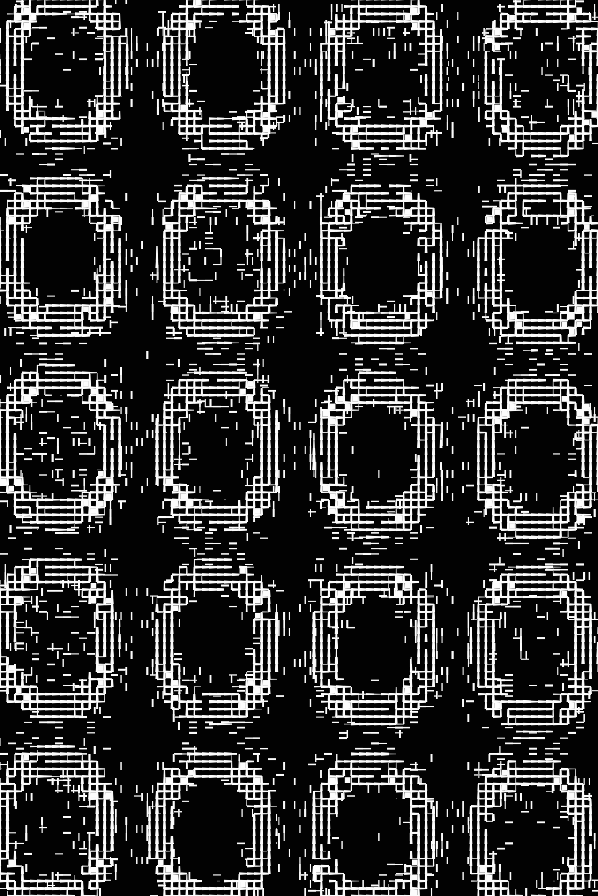
This pattern is drawn by a WebGL 1 fragment shader. Its source:

```glsl
precision highp float;
uniform vec2 u_resolution;

#define PITCH vec2(0.267, 0.319)
#define ORIGIN vec2(0.088, 0.113)
#define SHEAR vec2(-0.0157, 0.0225)
#define RADII vec2(0.101, 0.132)
#define GRID 0.0125
#define SCRATCH_GRID 0.0088
#define LINE_WIDTH 0.18
#define SCRATCH_WIDTH 0.16
#define SCATTER 0.4
#define INK vec3(0.99)
#define GROUND vec3(0.008)

float hash(vec2 p) {
  vec3 q = fract(p.xyx * vec3(0.1031, 0.1030, 0.0973));
  q += dot(q, q.yzx + 33.33);
  return fract((q.x + q.y) * q.z);
}

// Layered sines gather the scratches into loose clumps
float clumps(vec2 p) {
  float wave = sin(p.x * 61.0 + 2.0 * sin(p.y * 37.0));
  wave += sin(p.y * 73.0 + 2.0 * sin(p.x * 43.0 + 1.7));
  return 0.5 + 0.25 * wave;
}

// Offset from the nearest ring centre in ring radii, plus a per-ring random value
vec3 ringSpace(vec2 p) {
  vec2 q = p - ORIGIN;
  q += SHEAR * q.yx;
  vec2 id = floor(q / PITCH + 0.5);
  return vec3((q - id * PITCH) / RADII, hash(id + 17.0));
}

float ringRadius(vec2 d) {
  vec2 a = pow(abs(d) + 0.0001, vec2(2.3));
  return pow(a.x + a.y, 1.0 / 2.3);
}

// Antialiased stroke; widths are fractions of a grid cell
float stroke(float offset, float width, float grid) {
  float soft = 0.5 / (u_resolution.x * grid);
  float cover = 1.0 - smoothstep(width - soft, width + soft, offset);
  return cover * step(0.03, width);
}

// Snap to a grid line across the axis and a segment centre along it
vec2 snapEdge(vec2 cell, vec2 axis) {
  return mix(floor(cell) + 0.5, floor(cell + 0.5), axis);
}

// Concentric block edges, strongest where the ring slope faces the axis
float ringLines(vec2 p, vec2 axis) {
  vec2 cell = p / GRID;
  vec2 edge = snapEdge(cell, axis);
  vec3 ring = ringSpace(edge * GRID);
  float r = ringRadius(ring.xy);
  vec2 dir = abs(ring.xy) / max(length(ring.xy), 0.001);
  float facing = dot(dir, axis);
  float diagonal = smoothstep(0.5, 0.95, 2.0 * dir.x * dir.y);
  float grain = hash(edge + axis * 51.3);
  float inner = 0.66 + 0.06 * (ring.z - 0.5);
  float band = smoothstep(inner - 0.08, inner + 0.08, r) * (1.0 - smoothstep(0.99, 1.12, r));
  float slope = band * facing * (0.8 + 0.6 * grain);

  // Whole lines differ a little in weight; segments carry small teeth
  float weight = 0.85 + 0.3 * hash(vec2(dot(edge, axis), 3.0 + axis.x * 7.0));
  float along = dot(cell - edge, 1.0 - axis);
  float teeth = 1.0 - 0.3 * along - 0.15 * diagonal;
  float gap = step(0.06 + 0.16 * diagonal, hash(edge.yx + axis * 29.1));
  float width = LINE_WIDTH * smoothstep(0.22, 0.58, slope) * weight * teeth * gap;
  return stroke(abs(dot(cell - edge, axis)), width, GRID);
}

// A few solid blocks fill the lattice on the diagonal parts of each ring
float blocks(vec2 p) {
  vec2 cell = floor(p / GRID);
  vec2 d = ringSpace((cell + 0.5) * GRID).xy;
  float r = ringRadius(d);
  float diagonal = 2.0 * abs(d.x * d.y) / max(dot(d, d), 0.001);
  float band = step(0.74, r) * step(r, 1.0) * step(0.75, diagonal);
  float checker = mod(cell.x + cell.y, 2.0) * step(hash(cell + 71.0), 0.35);
  vec2 q = abs(p / GRID - cell - 0.5);
  return band * checker * stroke(max(q.x, q.y), 0.38, GRID);
}

// Broken dashes in the skirts between rings and inside the worn ones
float scratches(vec2 p, vec2 axis) {
  vec2 size = SCRATCH_GRID * mix(vec2(1.5), vec2(1.0), axis);
  vec2 cell = p / size;
  vec2 edge = snapEdge(cell, axis);
  vec2 site = edge * size;
  vec3 ring = ringSpace(site);
  float r = ringRadius(ring.xy);
  float facing = abs(dot(ring.xy, axis)) / max(length(ring.xy), 0.001);
  float skirt = smoothstep(0.95, 1.08, r) * (1.0 - smoothstep(1.08, 1.45, r));
  float rim = smoothstep(0.42, 0.62, r) * (1.0 - smoothstep(0.66, 0.78, r));
  float wear = pow(ring.z, 3.0) * (1.0 - smoothstep(0.55, 0.75, r));
  float chance = skirt * facing * facing + 0.4 * rim + 0.55 * wear;
  chance *= SCATTER * (0.15 + 1.5 * clumps(site));
  float grain = hash(edge + axis * 83.7 + 9.0);
  float width = SCRATCH_WIDTH * step(grain, chance) * (0.6 + 0.7 * hash(edge.yx + 5.0));
  return stroke(abs(dot(cell - edge, axis)), width, SCRATCH_GRID);
}

void main() {
  vec2 p = gl_FragCoord.xy / u_resolution.x;
  vec2 across = vec2(1.0, 0.0);
  float lines = max(ringLines(p, across), ringLines(p, across.yx));
  float dashes = max(scratches(p, across), scratches(p, across.yx));
  float ink = max(max(lines, dashes), blocks(p));
  gl_FragColor = vec4(mix(GROUND, INK, ink), 1.0);
}
```
